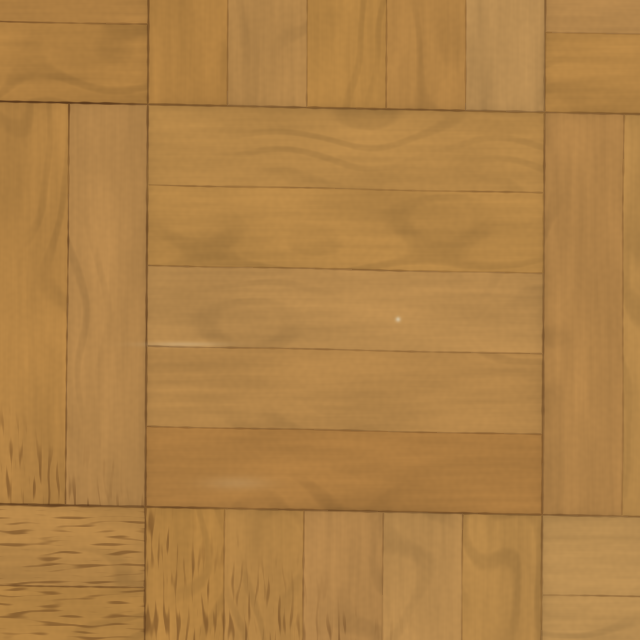
Reproduce this texture procedurally as a Shadertoy shader.

```glsl
const vec2 BLOCK_ORIGIN = vec2(0.229, 0.208);
const vec2 BLOCK_SIZE = vec2(0.620, 0.629);
const float PLANKS = 5.0;

const vec3 BROWN = vec3(0.635, 0.440, 0.235);
const vec3 PALE = vec3(0.730, 0.565, 0.345);
const vec3 GOLD = vec3(0.700, 0.510, 0.245);
const vec3 SEAM = vec3(0.340, 0.210, 0.100);
const vec3 CHALK = vec3(0.840, 0.770, 0.640);

float hash(vec2 p) {
    vec3 q = fract(vec3(p.xyx) * 0.1031);
    q += dot(q, q.yzx + 33.33);
    return fract((q.x + q.y) * q.z);
}

vec2 gradient(vec2 cell) {
    float angle = 6.2832 * hash(cell);
    return vec2(cos(angle), sin(angle));
}

// Gradient noise, roughly -0.7 to 0.7
float noise(vec2 p) {
    vec2 i = floor(p), f = p - i;
    vec2 w = f * f * f * (f * (f * 6.0 - 15.0) + 10.0);
    vec2 e = vec2(1.0, 0.0);
    float low = mix(dot(gradient(i), f), dot(gradient(i + e.xy), f - e.xy), w.x);
    float high = mix(dot(gradient(i + e.yx), f - e.yx), dot(gradient(i + e.xx), f - e.xx), w.x);
    return mix(low, high, w.y);
}

float fbm(vec2 p) {
    float sum = 0.0, amp = 0.6;
    for (int i = 0; i < 3; i++) {
        sum += amp * noise(p);
        p = p * 2.03 + 17.3;
        amp *= 0.5;
    }
    return sum;
}

float line(float dist, float halfWidth, float soft) {
    return 1.0 - smoothstep(halfWidth - soft, halfWidth + soft, dist);
}

// Distance to the nearest integer line
float edge(float x) {
    return 0.5 - abs(fract(x) - 0.5);
}

vec3 plankColor(vec2 cell, float plank, vec2 id) {
    float tone = 0.12 + 0.45 * hash(id) + 0.10 * plank + 0.20 * cell.x;
    vec3 wood = mix(BROWN, PALE, clamp(tone, 0.0, 1.0));
    return mix(wood, GOLD, 0.65 * hash(id + 41.7));
}

// Light and dark figure; grain.x runs along the plank
float woodFigure(vec2 grain, float seed) {
    vec2 g = grain + seed * vec2(13.0, 7.0);
    float fibre = fbm(g * vec2(5.0, 85.0));
    float cloud = fbm(g * vec2(4.0, 13.0));
    float warp = noise(g * vec2(5.0, 9.0));
    float rings = sin(g.y * 95.0 + warp * 14.0);
    float arches = smoothstep(0.2, 1.0, rings) * smoothstep(-0.15, 0.4, noise(g * vec2(3.0, 6.0) + 5.0));
    return 0.07 * fibre + 0.13 * cloud - 0.07 * arches;
}

// Open, broken pores of worn wood
float pores(vec2 grain) {
    float bend = 0.004 * noise(grain * vec2(18.0, 12.0));
    float streak = noise((grain + vec2(0.0, bend)) * vec2(19.0, 150.0));
    return smoothstep(0.08, 0.45, streak);
}

float scuff(vec2 uv, vec2 center, vec2 radius) {
    vec2 d = (uv - center) / radius;
    return exp(-dot(d, d));
}

void mainImage(out vec4 fragColor, in vec2 fragCoord) {
    float pixel = 1.0 / min(iResolution.x, iResolution.y);
    vec2 uv = fragCoord * pixel;

    // Slightly skewed blocks in a basket weave
    vec2 skew = vec2(0.006 * (uv.y - 0.5), -0.020 * (uv.x - 0.23));
    vec2 p = (uv - BLOCK_ORIGIN - skew) / BLOCK_SIZE;
    vec2 cell = floor(p), local = p - cell;
    bool across = mod(cell.x + cell.y, 2.0) < 0.5;
    vec2 q = across ? local : local.yx;
    vec2 grain = across ? uv : uv.yx;
    float lane = q.y * PLANKS + 0.025 * noise(vec2(q.x * 2.0, dot(cell, vec2(7.3, 3.1))));
    float plank = clamp(floor(lane), 0.0, PLANKS - 1.0);
    vec2 id = cell * 11.0 + vec2(plank * 3.0 + 61.0, plank + 83.0);

    // Wood, worn toward the lower left
    float reach = uv.x / 0.65 + uv.y / 0.38 + 0.15 * noise(uv * 14.0);
    float wear = 1.0 - smoothstep(0.72, 1.05, reach);
    vec3 color = plankColor(cell, plank, id);
    color *= 1.0 + woodFigure(grain, hash(id + 9.0));
    color *= 1.0 + 0.025 * noise(uv * 110.0);
    color = mix(color, SEAM, 0.42 * wear * pores(grain));

    // Seams between planks and blocks
    float soft = max(0.0014, 0.75 * pixel);
    float ragged = 0.0012 * noise(uv * 60.0);
    float plankGap = edge(lane) / PLANKS * BLOCK_SIZE.x + ragged;
    float blockGap = min(edge(p.x) * BLOCK_SIZE.x, edge(p.y) * BLOCK_SIZE.y) + ragged;
    float age = 1.0 - smoothstep(0.05, 0.40, uv.x);
    float fade = 0.75 + 0.6 * noise(uv * 9.0 + 4.0);
    float seam = max(line(plankGap, 0.0012, soft) * (0.38 + 0.30 * age),
                     line(blockGap, 0.0016, soft) * (0.50 + 0.40 * age));
    color = mix(color, SEAM, clamp(seam * fade, 0.0, 1.0));
    color *= 1.0 - 0.07 * exp(-blockGap / 0.008);

    // Chalky scuffs
    color = mix(color, CHALK, 0.85 * scuff(uv, vec2(0.622, 0.501), vec2(0.004)));
    color = mix(color, CHALK, 0.30 * scuff(uv, vec2(0.285, 0.462), vec2(0.060, 0.004)));
    color = mix(color, CHALK, 0.16 * scuff(uv, vec2(0.370, 0.245), vec2(0.050, 0.010)));

    fragColor = vec4(clamp(color, 0.0, 1.0), 1.0);
}
```
